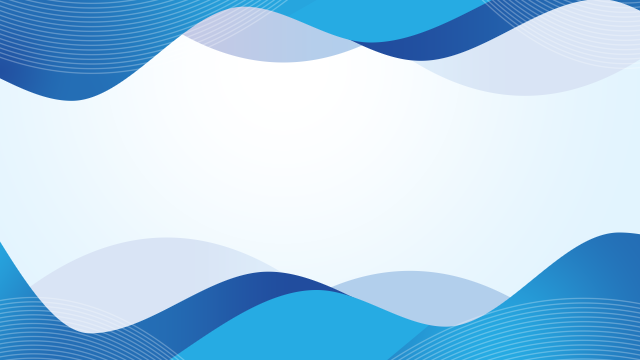
Reproduce this background procedurally as a WebGL 1 fragment shader.

```glsl
precision highp float;
// Blue layered waves with fine contour lines framing a pale, softly lit centre.
uniform vec2 u_resolution;

// Layout grid: 432 units tall, y pointing down from the top edge.
const float GRID_HEIGHT = 432.0;

const vec3 WHITE = vec3(1.0);
const vec3 ICE = vec3(0.885, 0.955, 0.995);
const vec3 MIST = vec3(0.85, 0.895, 0.96);
const vec3 LAVENDER = vec3(0.765, 0.79, 0.90);
const vec3 POWDER = vec3(0.70, 0.81, 0.925);
const vec3 NAVY = vec3(0.13, 0.30, 0.62);
const vec3 BLUE = vec3(0.14, 0.43, 0.71);
const vec3 CYAN = vec3(0.15, 0.67, 0.89);

// Curves are returned as vec2(height, slope).
vec2 swell(float x, vec2 a, vec2 b) {
  float t = clamp((x - a.x) / (b.x - a.x), 0.0, 1.0);
  return (b.y - a.y) * vec2(t * t * (3.0 - 2.0 * t), 6.0 * t * (1.0 - t) / (b.x - a.x));
}

// Smooth wave whose crests and troughs lie on the five knots.
vec2 wave(float x, vec2 a, vec2 b, vec2 c, vec2 d, vec2 e) {
  return vec2(a.y, 0.0) + swell(x, a, b) + swell(x, b, c) + swell(x, c, d) + swell(x, d, e);
}

vec2 arch(float x, vec2 apex, float bend) {
  float dx = x - apex.x;
  return vec2(apex.y + bend * dx * dx, 2.0 * bend * dx);
}

// Antialiased coverage of the area below a curve.
float below(float y, vec2 curve, float px) {
  return clamp(0.5 + (y - curve.x) / (px * length(vec2(1.0, curve.y))), 0.0, 1.0);
}

float above(float y, vec2 curve, float px) {
  return 1.0 - below(y, curve, px);
}

// Evenly stacked thin copies of an arch, running from its apex to the canvas edge.
float contours(vec2 p, vec2 apex, float bend, float spacing, float px) {
  vec2 curve = arch(p.x, apex, bend);
  float row = (p.y - curve.x) * sign(bend) / spacing;
  float nearest = clamp(floor(row + 0.5), 0.0, 15.0);
  float dist = abs(row - nearest) * spacing / length(vec2(1.0, curve.y));
  float halfWidth = 0.35;
  float soft = max(px, 0.6);
  return (1.0 - smoothstep(0.0, halfWidth + soft, dist)) * min(1.0, 1.2 / soft);
}

void main() {
  float px = GRID_HEIGHT / u_resolution.y;
  vec2 p = vec2(gl_FragCoord.x, u_resolution.y - gl_FragCoord.y) * px;
  float x = p.x;
  float y = p.y;

  // Pale backdrop with a bright spot
  vec3 color = mix(WHITE, ICE, smoothstep(20.0, 470.0, length(p - vec2(340.0, 80.0))));

  // Main wave outlines
  vec2 topFront = wave(x, vec2(-100.0, 60.0), vec2(86.0, 121.0), vec2(293.0, 8.0),
                       vec2(445.0, 51.0), vec2(720.0, -43.0));
  vec2 topBack = wave(x, vec2(290.0, 0.0), vec2(505.0, 73.0), vec2(720.0, -1.0),
                      vec2(860.0, 50.0), vec2(1000.0, 0.0));
  vec2 lowFront = wave(x, vec2(60.0, 493.0), vec2(380.0, 348.0), vec2(535.0, 392.0),
                       vec2(743.0, 279.0), vec2(900.0, 310.0));
  vec2 lowBack = wave(x, vec2(-140.0, 127.0), vec2(108.0, 400.0), vec2(322.0, 326.0),
                      vec2(560.0, 405.0), vec2(800.0, 440.0));

  // Translucent veils
  vec3 topVeil = mix(LAVENDER, POWDER, smoothstep(220.0, 430.0, x));
  vec3 rightMist = mix(MIST, ICE, 0.6 * smoothstep(620.0, 480.0, x));
  vec3 leftMist = mix(MIST, ICE, 0.5 * smoothstep(220.0, 340.0, x));
  color = mix(color, rightMist, above(y, arch(x, vec2(630.0, 115.0), -0.0023), px)
              * below(y, topBack, px));
  color = mix(color, leftMist, below(y, arch(x, vec2(200.0, 285.0), 0.0022), px)
              * above(y, lowBack, px));
  color = mix(color, topVeil, above(y, arch(x, vec2(340.0, 75.0), -0.0023), px));
  color = mix(color, POWDER, below(y, arch(x, vec2(492.0, 325.0), 0.0022), px));

  // Dark rear waves
  vec3 topDark = mix(NAVY, BLUE, smoothstep(440.0, 740.0, x));
  vec3 lowDark = mix(BLUE, NAVY, smoothstep(170.0, 360.0, x));
  lowDark = mix(CYAN, lowDark, smoothstep(-60.0, 150.0, x + 0.7 * (y - 320.0)));
  color = mix(color, topDark, above(y, topBack, px));
  color = mix(color, lowDark, below(y, lowBack, px));

  // Front waves: shaded blue outer flank, flat cyan middle
  vec3 topFlank = mix(BLUE, CYAN, 0.9 * smoothstep(40.0, 330.0, x - 0.5 * y));
  topFlank = mix(NAVY, topFlank, smoothstep(-20.0, 90.0, length(p - vec2(0.0, 85.0))));
  float topCyan = smoothstep(-px, px, x + 1.75 * y - 380.0);
  vec3 lowFlank = mix(CYAN, BLUE, smoothstep(0.0, 235.0, length(p - vec2(590.0, 425.0))));
  float lowCyan = smoothstep(px, -px, x + 1.2 * y - 983.0);
  color = mix(color, mix(topFlank, CYAN, topCyan), above(y, topFront, px));
  color = mix(color, mix(lowFlank, CYAN, lowCyan), below(y, lowFront, px));

  // Contour lines in the corners
  float lines = contours(p, vec2(110.0, 88.0), -0.0016, 5.6, px)
              + contours(p, vec2(750.0, 82.0), -0.0028, 5.6, px)
              + contours(p, vec2(40.0, 357.0), 0.0023, 5.2, px)
              + contours(p, vec2(700.0, 358.0), 0.0014, 5.6, px);
  color = mix(color, WHITE, 0.27 * min(lines, 1.0));

  gl_FragColor = vec4(color, 1.0);
}
```
